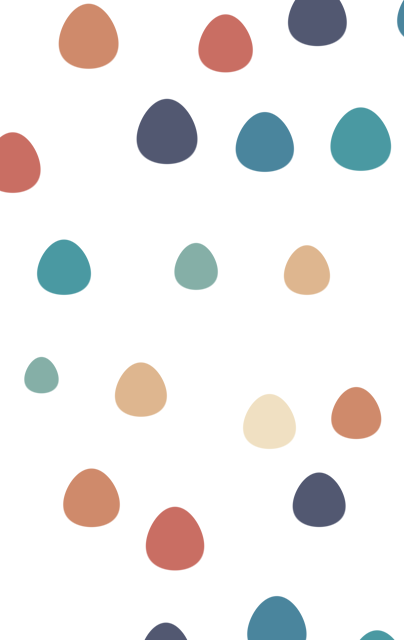
Reproduce this pattern procedurally as a WebGL 1 fragment shader.

```glsl
precision highp float;
// Small flat eggs in muted colours, scattered loosely over white.

uniform vec2 u_resolution;

const float CELL = 0.193;                    // grid pitch, in canvas heights
const vec2  GRID_SHIFT = vec2(0.07, 0.10);
const float MIN_RADIUS = 0.028;              // half widths, in canvas heights
const float MAX_RADIUS = 0.045;
const float SMALL_SCALE = 0.75;              // sage eggs are smaller
const float TAPER = 0.23;                    // how much the top narrows
const float MIN_STRETCH = 1.06;              // height over width
const float MAX_STRETCH = 1.16;
const float MARGIN = 1.2;                    // room kept around each egg

const vec3 PAPER  = vec3(1.0);
const vec3 RED    = vec3(0.79, 0.43, 0.39);
const vec3 ORANGE = vec3(0.81, 0.54, 0.42);
const vec3 TAN    = vec3(0.87, 0.715, 0.56);
const vec3 CREAM  = vec3(0.94, 0.88, 0.76);
const vec3 SAGE   = vec3(0.52, 0.685, 0.655);
const vec3 TEAL   = vec3(0.29, 0.60, 0.635);
const vec3 BLUE   = vec3(0.29, 0.52, 0.615);
const vec3 NAVY   = vec3(0.32, 0.345, 0.445);
const float SAGE_INDEX = 4.0;

float hash(vec2 p, float seed) {
  vec3 q = fract(vec3(p, seed) * vec3(0.1031, 0.1030, 0.0973) + 0.17);
  q += dot(q, q.yzx + 33.33);
  return fract((q.x + q.y) * q.z);
}

vec3 palette(float index) {
  if (index < 0.5) return RED;
  if (index < 1.5) return TEAL;
  if (index < 2.5) return CREAM;
  if (index < 3.5) return NAVY;
  if (index < 4.5) return SAGE;
  if (index < 5.5) return ORANGE;
  if (index < 6.5) return BLUE;
  return TAN;
}

// Approximate signed distance to an egg with its wide end down.
float eggDistance(vec2 p, float radius, float stretch) {
  vec2 q = p / (radius * vec2(1.0, stretch));
  q.x *= (1.0 + TAPER * q.y) / sqrt(1.0 - TAPER * TAPER);
  q.x *= 1.0 - TAPER * TAPER;
  return (length(q) - 1.0) * radius;
}

void main() {
  vec2 grid = (gl_FragCoord.xy / u_resolution.y + GRID_SHIFT) / CELL;

  // Staggered rows: one egg in each cell.
  float row = floor(grid.y);
  grid.x += 0.5 * mod(row, 2.0);
  vec2 cell = floor(grid);
  vec2 local = (fract(grid) - 0.5) * CELL;

  // Stepping through the palette keeps the colour shares even.
  float index = mod(3.0 * cell.x + 2.0 * cell.y, 8.0);
  float radius = mix(MIN_RADIUS, MAX_RADIUS, sqrt(hash(cell, 1.0)));
  if (abs(index - SAGE_INDEX) < 0.5) radius *= SMALL_SCALE;
  float stretch = mix(MIN_STRETCH, MAX_STRETCH, hash(cell, 2.0));

  // Shift the egg within the free space of its cell.
  vec2 jitter = vec2(hash(cell, 3.0), hash(cell, 4.0)) * 2.0 - 1.0;
  vec2 center = jitter * (0.5 * CELL - MARGIN * radius);

  float pixel = 1.0 / u_resolution.y;
  float d = eggDistance(local - center, radius, stretch);
  float cover = 1.0 - smoothstep(-0.75 * pixel, 0.75 * pixel, d);
  gl_FragColor = vec4(mix(PAPER, palette(index), cover), 1.0);
}
```
